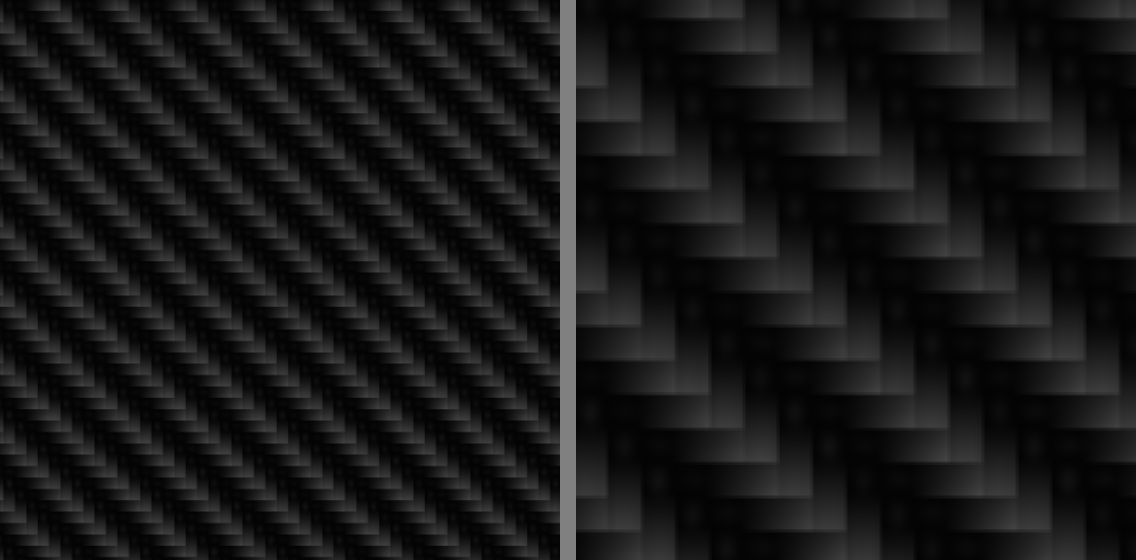
Left: the whole. Right: its middle third, enlarged.
This texture is drawn by a WebGL 1 fragment shader. Its source:

```glsl
precision highp float;
// Dark carbon-fibre twill: stepped diagonal bands of woven vertical and horizontal strands.

uniform vec2 u_resolution;

float hash(vec2 p) {
  return fract(sin(dot(p, vec2(12.99, 78.23))) * 437.58);
}

// Soft, faint glint centred at c inside a strand
float glint(vec2 p, vec2 c, vec2 size) {
  vec2 d = (p - c) / size;
  return exp(-dot(d, d));
}

// Grey level at a point measured in strand widths, y pointing down
float weave(vec2 p) {
  vec2 cell = floor(p);
  vec2 f = fract(p);
  // Six-cell diagonal cycle: three cells of warp, then three of weft
  float k = floor(mod(cell.x - cell.y + 0.5, 6.0));
  bool warp = k < 2.5;

  // Distance from the lit end of the strand, and position across it
  float along = warp ? k + 1.0 - f.y : 6.0 - k - f.x;
  float across = warp ? f.x : f.y;
  vec2 strand = warp ? vec2(cell.x, cell.y + k) : vec2(cell.x - k, cell.y) + 31.0;

  // Sheen fades to black along the strand
  float sheen = 0.225 * pow(max(1.0 - along / 2.15, 0.0), 1.1);
  sheen *= warp ? 0.94 + 0.1 * sin(3.14 * across) : mix(0.62, 1.14, across);
  sheen *= 0.95 + 0.1 * hash(strand);

  // Fine fibres and a dim reflection in the hidden end
  float fibre = 0.97 + 0.06 * hash(vec2(floor(across * 5.0), strand.x + strand.y));
  float dim = glint(vec2(across, along), vec2(0.5, 2.45), vec2(0.28, 0.4));
  dim *= (warp ? 0.05 : 0.025) * (0.7 + 0.5 * hash(strand + 7.0));
  return 0.012 + sheen * fibre + dim;
}

void main() {
  vec2 uv = gl_FragCoord.xy / u_resolution;

  // Average a small square of samples to soften the strand edges
  float grey = 0.0;
  for (int i = 0; i < 4; i++) {
    for (int j = 0; j < 4; j++) {
      vec2 offset = (vec2(float(i), float(j)) - 1.5) * 0.0008;
      vec2 p = uv + offset;
      grey += weave(vec2(p.x, 1.0 - p.y) * 49.2 - vec2(18.32, 19.95));
    }
  }
  gl_FragColor = vec4(vec3(grey / 16.0), 1.0);
}
```
